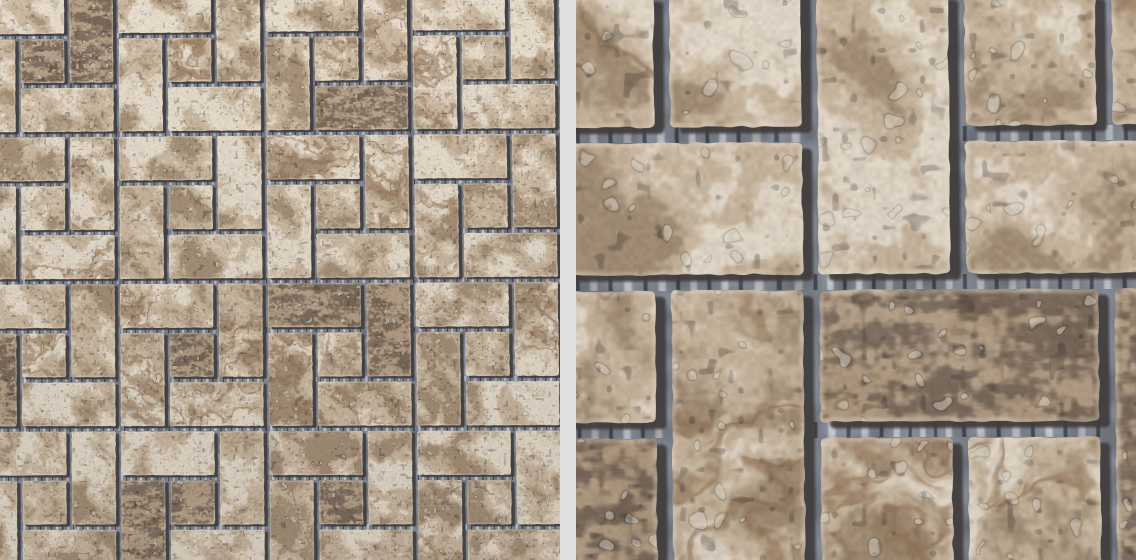
Left, the full canvas; right, a detail of the centre.
A Shadertoy shader for this texture:

```glsl
// Travertine pinwheel mosaic: every repeat holds four 2x1 bricks turning about
// one small square. Rounded box distances cut the tiles, layered noise paints
// the stone, and a shifted copy of the tiles shades the mesh-backed joints.

const float PERIOD = 0.2637;              // width of one repeat on the canvas
const vec2 ORIGIN = vec2(0.2095, 0.2380); // a repeat corner, from the top left
const float JOINT = 0.105;                // joint width, in thirds of a repeat
const float CORNER = 0.035;
const vec2 SHADOW_SHIFT = vec2(0.068, 0.042);
const float DARK_SHARE = 0.13;            // share of dark, streaky tiles
const float VEIN_SHARE = 0.28;            // share of tiles with brown swirls
const float RIBS = 4.6;                   // mesh ribs per third of a repeat

const vec3 PALE = vec3(0.86, 0.82, 0.76);
const vec3 SAND = vec3(0.76, 0.69, 0.60);
const vec3 TAN = vec3(0.62, 0.54, 0.45);
const vec3 UMBER = vec3(0.42, 0.36, 0.31);
const vec3 RUST = vec3(0.53, 0.41, 0.30);
const vec3 CHALK = vec3(0.82, 0.80, 0.76);
const vec3 GROUT = vec3(0.47, 0.49, 0.53);
const vec3 RIB_LIGHT = vec3(0.68, 0.69, 0.71);
const vec3 SHADOW = vec3(0.25, 0.235, 0.235);

struct Tile { float dist; vec2 local; vec2 size; float id; };

float hash(vec2 p) {
    vec3 q = fract(vec3(p.xyx) * 0.1031);
    q += dot(q, q.yzx + 33.33);
    return fract((q.x + q.y) * q.z);
}

float noise(vec2 p) {
    vec2 i = floor(p), f = fract(p);
    f = f * f * (3.0 - 2.0 * f);
    return mix(mix(hash(i), hash(i + vec2(1, 0)), f.x),
               mix(hash(i + vec2(0, 1)), hash(i + vec2(1, 1)), f.x), f.y);
}

float fbm(vec2 p) {
    float sum = 0.0, amp = 0.533;
    for (int i = 0; i < 4; i++) {
        sum += amp * noise(p);
        p = mat2(1.6, 1.2, -1.2, 1.6) * p + 7.3;
        amp *= 0.5;
    }
    return sum;
}

// Finds the tile around a point; each repeat spans 3 by 3 units, y down.
Tile findTile(vec2 q) {
    vec2 cell = floor(q / 3.0), c = q - 3.0 * cell;
    vec2 corner = vec2(1), size = vec2(1);
    float part = 4.0;
    if (c.y < 1.0 && c.x < 2.0) { corner = vec2(0); size = vec2(2, 1); part = 0.0; }
    else if (c.x >= 2.0 && c.y < 2.0) { corner = vec2(2, 0); size = vec2(1, 2); part = 1.0; }
    else if (c.x < 1.0) { corner = vec2(0, 1); size = vec2(1, 2); part = 2.0; }
    else if (c.y >= 2.0) { corner = vec2(1, 2); size = vec2(2, 1); part = 3.0; }
    vec2 local = c - corner - 0.5 * size;
    vec2 e = abs(local) - 0.5 * (size - JOINT) + CORNER;
    float d = length(max(e, 0.0)) + min(max(e.x, e.y), 0.0) - CORNER;
    float id = hash(cell * 5.0 + vec2(part * 17.0 + 61.0, part * 7.0 + 83.0));
    return Tile(d, local, size, id);
}

vec3 stone(Tile t) {
    vec2 s = t.local + 90.0 * vec2(t.id, fract(t.id * 57.0)) + 20.0;
    float kind = fract(t.id * 91.7);
    float warp = fbm(s * 1.7 + 30.0);
    float cloud = fbm(s * 2.1 + 1.5 * warp) + 0.16 * (fract(t.id * 37.0) - 0.5);
    float grain = noise(s * 21.0);
    float tone = cloud + 0.14 * (grain - 0.5);
    vec3 col = mix(TAN, SAND, smoothstep(0.28, 0.48, tone));
    col = mix(col, PALE, smoothstep(0.49, 0.67, tone));

    // Brown swirls, then the streaky dark tiles
    float vein = 1.0 - smoothstep(0.0, 0.07, abs(fbm(s * vec2(1.0, 1.5) + 2.0 * warp) - 0.5));
    col = mix(col, RUST, 0.55 * vein * step(1.0 - VEIN_SHARE, kind));
    float streak = fbm(s * vec2(3.5, 10.0)) + 0.35 * (grain - 0.5);
    vec3 dark = mix(UMBER, TAN * 1.08, smoothstep(0.32, 0.68, streak));
    col = mix(col, dark, 0.85 * step(kind, DARK_SHARE));

    // Chalky fossil spots with a darker rim, and fine pores
    vec2 g = s * 6.0 + 0.5 * vec2(noise(s * 11.0), noise(s * 11.0 + 40.0));
    vec2 spot = floor(g);
    float r = length(fract(g) - 0.35 - 0.3 * vec2(hash(spot), hash(spot + 9.0)));
    float radius = 0.12 + 0.2 * hash(spot + 23.0);
    float shown = step(0.72, hash(spot + 51.0));
    col = mix(col, CHALK, 0.5 * shown * (1.0 - smoothstep(radius - 0.08, radius, r)));
    col *= 1.0 - 0.14 * shown * (1.0 - smoothstep(0.0, 0.07, abs(r - radius)));
    col *= 1.0 - 0.2 * smoothstep(0.77, 0.92, noise(s * 15.0 + 70.0));
    return col * (0.96 + 0.08 * noise(s * 34.0));
}

void mainImage(out vec4 fragColor, in vec2 fragCoord) {
    vec2 p = vec2(fragCoord.x, iResolution.y - fragCoord.y) / iResolution.y;
    // Slight camera skew of the sheet
    vec2 flatPos = p - ORIGIN;
    flatPos.x -= (p.y - 0.5) * (0.004 + 0.010 * p.x);
    flatPos.y += (p.x - 0.4) * 0.010 * (1.0 - p.y);
    vec2 q = flatPos * 3.0 / PERIOD;
    float pixel = 3.0 / (PERIOD * iResolution.y);
    Tile t = findTile(q);

    // Joints: ribbed mesh across the level runs, shaded by the tiles
    float level = step(0.5 * (t.size.y - JOINT), abs(t.local.y));
    float rib = abs(fract(q.x * RIBS + 0.5 * noise(q * 2.0)) - 0.5);
    vec3 joint = mix(GROUT, RIB_LIGHT, level * smoothstep(0.17, 0.05, rib));
    joint *= 1.0 - 0.45 * level * smoothstep(0.40, 0.48, rib);
    joint *= 0.85 + 0.3 * noise(q * 9.0);
    float shade = smoothstep(0.018, -0.018, findTile(q - SHADOW_SHIFT).dist);
    joint = mix(joint, SHADOW, 0.92 * shade);

    // Tile faces with worn pale rims
    float worn = t.dist + 0.016 * (noise(q * 13.0) - 0.4);
    vec3 face = stone(t);
    float rim = smoothstep(-0.045, -0.008, worn) * (0.35 + 0.65 * noise(q * 7.0));
    face = mix(face, PALE * 1.04, 0.5 * rim);
    face *= mix(1.04, 0.95, p.y);
    fragColor = vec4(mix(joint, face, smoothstep(pixel, -pixel, worn * 1.5)), 1.0);
}
```
